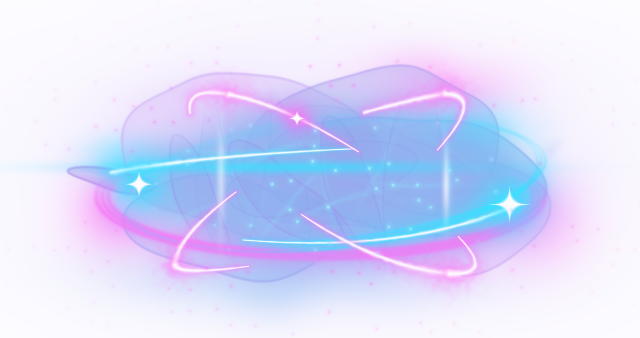
Reproduce this background procedurally as a Shadertoy shader.

```glsl
// Translucent violet and blue veils ringed by neon orbits, streaks and sparkles on white.

const vec3 WHITE = vec3(.99, .99, 1.);
const vec3 LAVENDER = vec3(.86, .77, .98);
const vec3 VIOLET = vec3(.64, .48, .90);
const vec3 PERIWINKLE = vec3(.57, .63, .91);
const vec3 SKY = vec3(.52, .74, .95);
const vec3 CYAN = vec3(.22, .88, 1.);
const vec3 PINK = vec3(1., .45, .96);

vec3 col = WHITE; // running colour
vec2 p, w;        // position, plain and warped

float hash(vec2 q) { return fract(sin(dot(q, vec2(127.1, 311.7))) * 43758.5453); }

float noise(vec2 q) {
    vec2 i = floor(q), f = fract(q);
    f = f * f * (3. - 2. * f);
    return mix(mix(hash(i), hash(i + vec2(1, 0)), f.x),
               mix(hash(i + vec2(0, 1)), hash(i + vec2(1, 1)), f.x), f.y);
}

float fbm(vec2 q) {
    float sum = 0., amp = .5;
    for (int i = 0; i < 4; i++) { sum += amp * noise(q); q = q * 2.03 + 7.1; amp *= .5; }
    return sum;
}

vec2 turn(vec2 q, float a) { return mat2(cos(a), -sin(a), sin(a), cos(a)) * q; }

float line(float d, float width) { return exp(-d * d / (width * width)); }

void blend(vec3 tint, float alpha) { col = mix(col, tint, alpha); }

// Approximate signed distance to an ellipse
float ellipse(vec2 q, vec2 r) {
    float k = length(q / r);
    return (k - 1.) * k / max(length(q / (r * r)), 1e-3);
}

// Soft elliptical spot: centre in xy, radii in zw
float glow(vec2 q, vec4 e) { vec2 d = (q - e.xy) / e.zw; return exp(-dot(d, d)); }

// Translucent sheet with a darker hem
void veil(vec4 e, float a, vec3 tint, float alpha) {
    float d = ellipse(turn(w - e.xy, a), e.zw);
    blend(tint, smoothstep(.004, -.004, d) * alpha * (.55 + .45 * exp(min(d, 0.) * 16.)));
    blend(mix(tint, VIOLET, .4), .5 * line(d, .004));
}

// Neon quadratic curve, its width running from size.x to size.y
void streak(vec3 tint, vec2 a, vec2 b, vec2 c, vec2 size) {
    vec2 best = vec2(9, 0), u = a;
    for (int i = 1; i <= 14; i++) {
        float t = float(i) / 14.;
        vec2 v = mix(mix(a, b, t), mix(b, c, t), t), e = v - u;
        float h = clamp(dot(p - u, e) / dot(e, e), 0., 1.), d = length(p - u - e * h);
        if (d < best.x) best = vec2(d, t + (h - 1.) / 14.);
        u = v;
    }
    float width = mix(size.x, size.y, best.y) * (.7 + .6 * noise(p * 70.));
    blend(tint, .75 * exp(-best.x / (width * 2.5 + .002)));
    blend(WHITE, .95 * line(best.x, width + .001));
}

// Four-pointed flare
void flare(vec3 tint, vec2 c, float size) {
    vec2 d = abs(p - c) / size;
    blend(tint, .7 * exp(-dot(d, d) * 1.2));
    blend(WHITE, smoothstep(.85, .6, sqrt(d.x) + sqrt(d.y)));
}

void mainImage(out vec4 fragColor, in vec2 fragCoord) {
    p = fragCoord / iResolution.xy * vec2(1.8963, 1);
    float cloud = fbm(p * 5.);
    w = p + .05 * (vec2(noise(p * 5.), noise(p * 5. + 9.)) - .5);

    // Outer haze and smoke
    blend(LAVENDER, .45 * glow(w, vec4(.96, .48, .74, .37)));
    blend(PINK, .4 * glow(w, vec4(1.3, .74, .21, .1)));
    blend(PINK, .4 * glow(w, vec4(.34, .37, .13, .13)));
    blend(PINK, .35 * glow(w, vec4(1.58, .35, .14, .14)));
    blend(CYAN, .5 * glow(w, vec4(.39, .52, .12, .06)));
    blend(SKY, .5 * glow(w, vec4(.85, .18, .42, .09)));
    blend(PERIWINKLE, .8 * smoothstep(.48, .75, cloud) * glow(p, vec4(1.69, .44, .11, .14)));

    // Overlapping veils
    veil(vec4(.76, .54, .39, .23), -.12, LAVENDER, .55);
    veil(vec4(1.1, .56, .38, .23), .12, mix(LAVENDER, PERIWINKLE, .5), .55);
    veil(vec4(.7, .33, .32, .15), -.1, SKY, .35);
    veil(vec4(1.37, .36, .25, .15), .2, LAVENDER, .55);
    veil(vec4(.34, .47, .14, .025), -.08, VIOLET, .35);
    veil(vec4(1.2, .49, .41, .17), -.1, SKY, .5);

    // Blue body
    float body = smoothstep(.07, -.1, ellipse(w - vec2(.99, .46), vec2(.58, .25)));
    blend(mix(PERIWINKLE, SKY, clamp(1.5 * cloud - .35 + .5 * abs(p.x - .96), 0., 1.)), .78 * body);
    blend(LAVENDER, .45 * glow(p, vec4(.58, .66, .2, .1)));
    blend(CYAN, .35 * glow(p, vec4(1.42, .62, .13, .08)));

    // Folds and shafts of light
    for (float k = 0.; k < 9.; k++) {
        float s = hash(vec2(k, 3));
        vec2 q = turn(w - vec2(.6 + .09 * k, .36 + .25 * s), 3. * hash(vec2(k, 8)));
        float d = ellipse(q, vec2(.24 + .1 * s, .05 + .08 * s));
        blend(mix(VIOLET, SKY, s), body * (.12 * smoothstep(.004, -.004, d) + .32 * line(d, .003)));
        blend(mix(CYAN, WHITE, .4), .22 * body * line(q.x, .008) * line(q.y, .14));
    }

    // Pink and cyan orbits, brightest in front
    for (float k = 0.; k < 3.; k++) {
        vec2 q = p - vec2(.95, .42);
        float d = ellipse(q, vec2(.665 - .018 * k, .185 - .009 * k));
        blend(PINK, smoothstep(.1, -.06, q.y) * (.55 * line(d, .008) + .22 * exp(-abs(d) * 30.)));
        q = turn(p - vec2(.98, .46), .11);
        d = ellipse(q, vec2(.64 - .012 * k, .17 + .012 * k));
        float front = .2 + .8 * smoothstep(.05, -.12, q.y) * smoothstep(-.4, .1, q.x);
        blend(CYAN, front * (.5 * line(d, .005) + .22 * exp(-abs(d) * 32.)));
    }
    blend(CYAN, .75 * glow(p, vec4(.83, .505, .5, .018)));
    streak(CYAN, vec2(.33, .49), vec2(.6, .54), vec2(1.05, .56), vec2(.006, .001));
    streak(CYAN, vec2(.72, .29), vec2(1.2, .25), vec2(1.52, .39), vec2(.001, .005));

    // Hooked pink streaks
    streak(PINK, vec2(.563, .667), vec2(.55, .745), vec2(.68, .72), vec2(.003, .007));
    streak(PINK, vec2(.68, .72), vec2(.84, .69), vec2(1.062, .551), vec2(.007, .001));
    streak(PINK, vec2(1.079, .667), vec2(1.235, .71), vec2(1.32, .723), vec2(.004, .008));
    streak(PINK, vec2(1.32, .723), vec2(1.44, .716), vec2(1.296, .556), vec2(.008, .001));
    streak(PINK, vec2(.699, .432), vec2(.519, .296), vec2(.519, .215), vec2(.001, .008));
    streak(PINK, vec2(.519, .215), vec2(.53, .185), vec2(.736, .212), vec2(.008, .001));
    streak(PINK, vec2(.894, .365), vec2(1.123, .21), vec2(1.333, .19), vec2(.001, .009));
    streak(PINK, vec2(1.333, .19), vec2(1.47, .185), vec2(1.358, .3), vec2(.009, .001));

    // Upright beams and flares
    blend(WHITE, .5 * glow(p, vec4(.655, .47, .012, .14)));
    blend(WHITE, .7 * glow(p, vec4(1.322, .45, .01, .09)));
    flare(CYAN, vec2(.412, .455), .08);
    flare(CYAN, vec2(1.51, .395), .1);
    flare(PINK, vec2(.88, .65), .05);

    // Sparkles: cyan inside, pink around the rim
    vec2 cell = floor(p / .06);
    float d = length(p - (cell + .2 + .6 * vec2(hash(cell), hash(cell + 5.))) * .06);
    float lit = step(.68, hash(cell + 11.)) * glow(p, vec4(.98, .46, .62, .32));
    blend(mix(PINK, mix(CYAN, WHITE, .5), body), lit * (.9 * line(d, .004) + .3 * line(d, .011)));

    fragColor = vec4(col, 1);
}
```
